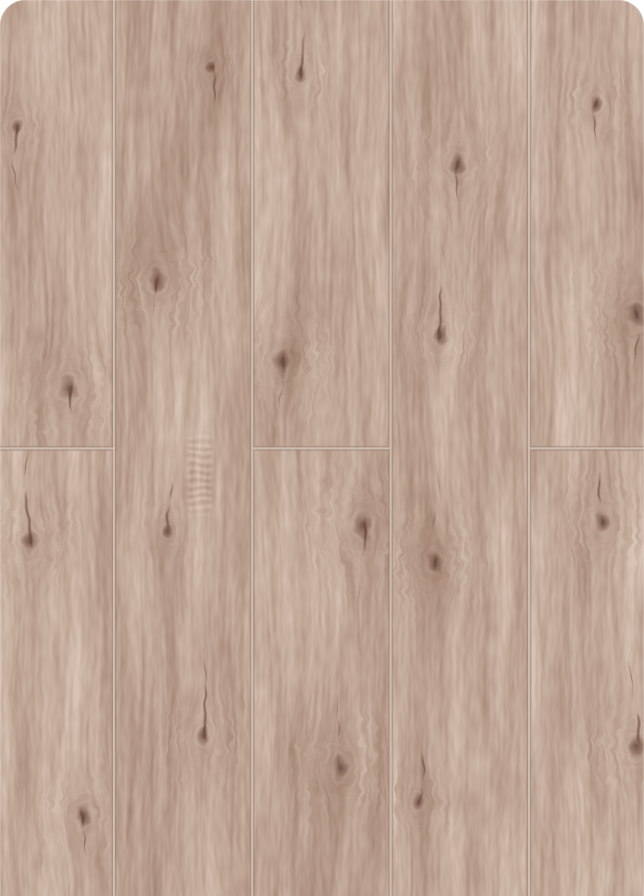
Reproduce this texture procedurally as a Shadertoy shader.

```glsl
const vec2 PLANK = vec2(0.2148, 1.4);      // size in canvas widths
const vec2 FIRST_JOINT = vec2(-0.0379, -0.005);
const float KNOTS = 4.0;                   // knot slots along a plank

const vec3 WOOD_DARK = vec3(0.66, 0.54, 0.47);
const vec3 WOOD_LIGHT = vec3(0.825, 0.74, 0.68);
const vec3 KNOT_BROWN = vec3(0.40, 0.27, 0.22);
const vec3 SEAM_LIGHT = vec3(0.81, 0.76, 0.72);
const vec3 SEAM_SHADE = vec3(0.60, 0.49, 0.43);

vec2 hash2(vec2 p) {
    vec3 q = fract(p.xyx * vec3(0.1031, 0.1030, 0.0973));
    q += dot(q, q.yzx + 33.33);
    return fract((q.xx + q.yz) * q.zy);
}

vec2 gradientAt(vec2 cell) {
    float angle = 6.2832 * hash2(cell).x;
    return vec2(cos(angle), sin(angle));
}

// Gradient noise, roughly -0.7 to 0.7
float noise(vec2 p) {
    vec2 i = floor(p), f = p - i;
    vec2 u = f * f * f * (f * (f * 6.0 - 15.0) + 10.0);
    vec2 e = vec2(0.0, 1.0);
    float a = dot(gradientAt(i), f);
    float b = dot(gradientAt(i + e.yx), f - e.yx);
    float c = dot(gradientAt(i + e.xy), f - e.xy);
    float d = dot(gradientAt(i + e.yy), f - e.yy);
    return mix(mix(a, b, u.x), mix(c, d, u.x), u.y);
}

// One where x lies below the range, fading to zero above it
float fall(float low, float high, float x) {
    return 1.0 - smoothstep(low, high, x);
}

// Thin wandering split that runs from a knot along the grain
float crack(vec2 d, float side, float reach, float seed) {
    float along = d.y * side;
    float wander = 0.018 * noise(vec2(d.y * 11.0, seed))
                 + 0.005 * noise(vec2(d.y * 45.0, seed + 5.0));
    float width = 0.0035 * fall(0.0, reach, along) + 0.0006;
    float line = fall(0.0, width, abs(d.x - wander));
    float broken = smoothstep(-0.3, 0.25, noise(vec2(d.y * 28.0, seed + 9.0)));
    return line * broken * smoothstep(-0.02, 0.01, along) * fall(0.3 * reach, reach, along);
}

// Tone of the long fibres, from 0 (dark) to 1 (light)
float fibreTone(vec2 flow, float plankTone) {
    float tone = 0.62 + 0.22 * (plankTone - 0.5);
    tone += 0.48 * noise(flow * vec2(14.0, 1.6));
    tone += 0.38 * noise(flow * vec2(45.0, 3.5) + 11.0);
    tone += 0.34 * noise(flow * vec2(130.0, 8.0) + 23.0);
    tone += 0.26 * noise(flow * vec2(190.0, 34.0) + 37.0);
    float vein = abs(noise(flow * vec2(24.0, 1.8) + 51.0));
    return tone - 0.16 * fall(0.0, 0.09, vein);
}

// Plank surface with grain that bends around scattered knots
vec3 wood(vec2 q, vec2 id) {
    vec2 seed = hash2(id + 40.0);
    vec2 flow = q;
    flow.x += 0.014 * noise(q * vec2(6.0, 3.0) + seed * 50.0);
    float stain = 0.0, halo = 0.0, rings = 0.0;
    for (float i = 0.0; i < KNOTS; i++) {
        vec2 key = id * 13.0 + vec2(i * 7.0 + 60.0, i + 90.0);
        vec2 place = hash2(key), kind = hash2(key + 31.0);
        vec2 centre = PLANK * vec2(mix(0.2, 0.8, place.x), (i + mix(0.2, 0.8, place.y)) / KNOTS);
        vec2 d = q - centre;
        float size = mix(0.005, 0.012, kind.x);
        float r = length(d * vec2(1.0, 0.7)) / size;
        r *= 1.0 + 0.5 * noise(d * 70.0 + place * 30.0);
        flow.x -= 0.75 * d.x * exp(-0.06 * r * r);
        stain += 0.75 * exp(-1.3 * r * r);
        stain += 0.6 * crack(d, kind.y > 0.5 ? 1.0 : -1.0, mix(0.06, 0.24, kind.y), place.x * 80.0);
        halo += exp(-0.35 * length(d * vec2(1.0, 0.3)) / size);
        rings += sin(5.0 * r) * exp(-0.6 * r);
    }
    float tone = fibreTone(flow + seed * 20.0, seed.x) - 0.4 * halo + 0.25 * rings;
    vec3 colour = mix(WOOD_DARK, WOOD_LIGHT, clamp(tone, -0.25, 1.1));
    return mix(colour, KNOT_BROWN, clamp(stain, 0.0, 0.85));
}

// Faint ripples left across the grain by a saw
float sawMarks(vec2 d, vec2 halfSize) {
    vec2 mask = 1.0 - smoothstep(halfSize * 0.6, halfSize, abs(d));
    return mask.x * mask.y * sin(d.y * 520.0 + 3.0 * noise(d * 40.0));
}

// Pale bevel line with a shaded rim
vec3 addSeam(vec3 colour, float dist, float px) {
    colour = mix(colour, SEAM_SHADE, 0.55 * fall(0.0022, 0.0036 + px, dist));
    return mix(colour, SEAM_LIGHT, 0.9 * fall(0.0016 - 0.5 * px, 0.0016 + 0.5 * px, dist));
}

void mainImage(out vec4 fragColor, in vec2 fragCoord) {
    float px = 1.0 / iResolution.x;
    vec2 p = fragCoord * px;

    // Neighbouring columns are staggered by half a plank
    vec2 grid = (p - FIRST_JOINT) / PLANK;
    float column = floor(grid.x);
    grid.y += 0.5 * mod(column + 1.0, 2.0);
    vec2 local = fract(grid) * PLANK;
    vec3 colour = wood(local, vec2(column, floor(grid.y)));
    colour -= 0.035 * sawMarks(p - vec2(0.31, 0.655), vec2(0.024, 0.075));

    vec2 edge = min(local, PLANK - local);
    colour = addSeam(colour, min(edge.x, edge.y), px);

    // Rounded upper corners on white
    float radius = 0.04;
    vec2 corner = vec2(abs(p.x - 0.5) - 0.5, p.y - iResolution.y * px) + radius;
    float outside = length(max(corner, 0.0)) - radius;
    fragColor = vec4(mix(colour, vec3(1.0), smoothstep(-px, px, outside)), 1.0);
}
```
